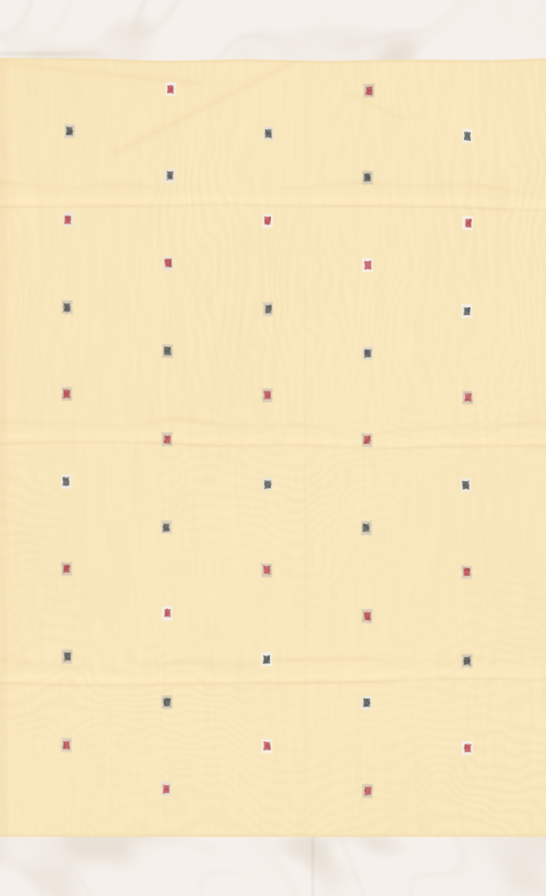
Give the GLSL for this pattern, as a Shadertoy shader.

```glsl
const vec3 CLOTH = vec3(0.973, 0.902, 0.738);
const vec3 CREASE = vec3(0.925, 0.825, 0.625);
const vec3 SATIN = vec3(0.962, 0.942, 0.922);
const vec3 SATIN_SHADE = vec3(0.875, 0.845, 0.790);
const vec3 RED = vec3(0.72, 0.32, 0.34);
const vec3 SLATE = vec3(0.35, 0.36, 0.35);
const vec3 FRAME_WHITE = vec3(0.96, 0.95, 0.93);
const vec3 FRAME_GREY = vec3(0.83, 0.79, 0.71);

const float BORDER = 0.066;                     // height of each satin band
const vec2 PITCH = vec2(0.1117, 0.0977);        // motif spacing
const vec2 FIRST = vec2(0.0742, 0.1000);        // first column, first odd-column row
const vec2 FRAME_HALF = vec2(0.0058, 0.0076);
const vec2 CORE_HALF = vec2(0.0035, 0.0044);
const float COLUMNS = 5.0;
const float FOLD_FIRST = 0.233;
const float FOLD_PITCH = 0.2635;

float hash(vec2 p) {
    return fract(sin(dot(p, vec2(127.1, 311.7))) * 43758.5453);
}

float noise(vec2 p) {
    vec2 i = floor(p), f = fract(p);
    f = f * f * (3.0 - 2.0 * f);
    return mix(mix(hash(i), hash(i + vec2(1, 0)), f.x),
               mix(hash(i + vec2(0, 1)), hash(i + vec2(1, 1)), f.x), f.y);
}

float fbm(vec2 p) {
    float sum = 0.0, amp = 0.5;
    for (int i = 0; i < 3; i++) {
        sum += amp * noise(p);
        p = p * 2.03 + 7.1;
        amp *= 0.5;
    }
    return sum;
}

float boxDist(vec2 p, vec2 halfSize) {
    vec2 d = abs(p) - halfSize;
    return length(max(d, 0.0)) + min(max(d.x, d.y), 0.0);
}

float segmentDist(vec2 p, vec2 a, vec2 b) {
    vec2 ab = b - a;
    return length(p - a - ab * clamp(dot(p - a, ab) / dot(ab, ab), 0.0, 1.0));
}

float cover(float d, float aa) { return smoothstep(aa, -aa, d); }

float ridge(float d, float width) { return exp(-d * d / (width * width)); }

vec3 clothColor(vec2 p) {
    // Watered silk: upright grain above, flatter rings below
    float rings = sin(p.y * 480.0 + fbm(p * vec2(12.0, 9.0)) * 60.0);
    float grain = sin(p.x * 520.0 + fbm(p * vec2(16.0, 11.0) + 9.0) * 45.0);
    float moire = mix(grain, rings, smoothstep(0.35, 0.55, p.y)) * noise(p * 9.0 + 3.0);
    float thread = noise(p * vec2(300.0, 30.0)) - 0.5;
    vec3 col = CLOTH + vec3(0.006, 0.007, 0.010) * moire + 0.010 * thread;
    col += vec3(0.008, 0.012, 0.020) * (fbm(p * 5.0) - 0.44);

    // Horizontal folds, each with a broken companion crease above
    float crease = 0.0;
    for (int i = 0; i < 3; i++) {
        float k = float(i);
        float y = FOLD_FIRST + k * FOLD_PITCH - 0.003 * sin(p.x * 6.0 + k * 2.0)
                + 0.004 * (noise(vec2(p.x * 12.0, k * 5.0)) - 0.5);
        float d = p.y - y;
        float patchy = noise(vec2(p.x * 15.0, k + 20.0));
        crease += ridge(d, 0.0018) * (0.16 + 0.30 * patchy);
        crease += ridge(d + 0.022 + 0.012 * (patchy - 0.5), 0.0030) * 0.30 * patchy;
        col += 0.010 * ridge(d + 0.007, 0.005);
    }
    // Slanted pulls below the upper band
    crease += 0.22 * ridge(segmentDist(p, vec2(0.33, 0.068), vec2(0.13, 0.17)), 0.004);
    crease += 0.22 * ridge(segmentDist(p, vec2(0.01, 0.071), vec2(0.22, 0.093)), 0.004);
    crease += 0.16 * ridge(segmentDist(p, vec2(0.39, 0.105), vec2(0.45, 0.133)), 0.003);
    // Centre press line and side hem
    crease += 0.08 * ridge(p.x - 0.341, 0.0020) + 0.22 * smoothstep(0.011, 0.005, p.x);
    return mix(col, CREASE, clamp(crease, 0.0, 1.0));
}

vec3 satinColor(vec2 p, float lower) {
    // Broad soft sheen crossed by thin slanting folds
    vec2 q = vec2(p.x + (0.5 - lower) * 0.9 * p.y, p.y) * vec2(13.0, 15.0) + lower * 31.0;
    float sheen = noise(q) * 0.7 + noise(q * 2.1 + 4.0) * 0.3;
    float shade = 0.65 * smoothstep(0.48, 0.85, sheen);
    shade += 0.30 * ridge(noise(q * vec2(1.3, 0.8) + 11.0) - 0.5, 0.05) * noise(q + 2.0);
    shade += 0.40 * lower * ridge(p.x - 0.349, 0.002);
    shade += 0.45 * (1.0 - lower) * ridge(p.y - 0.060, 0.003) * smoothstep(0.16, 0.02, p.x);
    return mix(SATIN, SATIN_SHADE, clamp(shade, 0.0, 1.0));
}

void addMotif(inout vec3 col, vec2 p, float aa) {
    p.x -= 0.007 * exp(-(p.y - 0.1) * 6.0) * (1.0 - 0.8 * p.x / 0.52);
    float column = floor((p.x - FIRST.x) / PITCH.x + 0.5);
    float odd = mod(column, 2.0);
    float top = FIRST.y + (1.0 - odd) * 0.5 * PITCH.y + 0.001 * (column - 2.0);
    float row = floor((p.y - top) / PITCH.y + 0.5);
    if (column < 0.0 || column >= COLUMNS || row < 0.0 || row > 7.0 + odd) return;

    vec2 id = vec2(column, row);
    vec2 jitter = vec2(hash(id + 4.0), hash(id + 9.0)) - 0.5;
    vec2 d = p - vec2(FIRST.x, top) - id * PITCH - 0.0015 * jitter;
    float fray = 0.0012 * (noise(d * 350.0 + id * 17.0) - 0.5);

    // Pale woven surround, then the coloured core
    vec3 frame = mix(FRAME_GREY, FRAME_WHITE, smoothstep(0.3, 0.75, hash(id + 2.3)));
    vec3 core = mix(SLATE, RED, mod(column + row, 2.0));
    core += 0.14 * (noise(d * 400.0 + id * 3.0) - 0.4);
    col = mix(col, frame, 0.9 * cover(boxDist(d, FRAME_HALF) + fray, aa));
    col = mix(col, core, 0.92 * cover(boxDist(d - 0.001 * jitter, CORE_HALF) + fray, aa));
}

void mainImage(out vec4 fragColor, in vec2 fragCoord) {
    vec2 p = vec2(fragCoord.x, iResolution.y - fragCoord.y) / iResolution.y;
    float aa = max(0.0014, 0.75 / iResolution.y);
    vec3 col = clothColor(p);
    addMotif(col, p, aa);

    // Satin bands with a slightly uneven seam
    float lower = step(0.5, p.y);
    float seam = BORDER + (1.0 - lower) * 0.004 * (noise(vec2(p.x * 11.0, 2.0)) - 0.5);
    float edge = min(p.y, 1.0 - p.y) - seam;
    col = mix(col, CREASE, 0.35 * ridge(edge - 0.001, 0.002));
    col = mix(col, satinColor(p, lower), cover(edge, aa));
    fragColor = vec4(clamp(col, 0.0, 1.0), 1.0);
}
```
